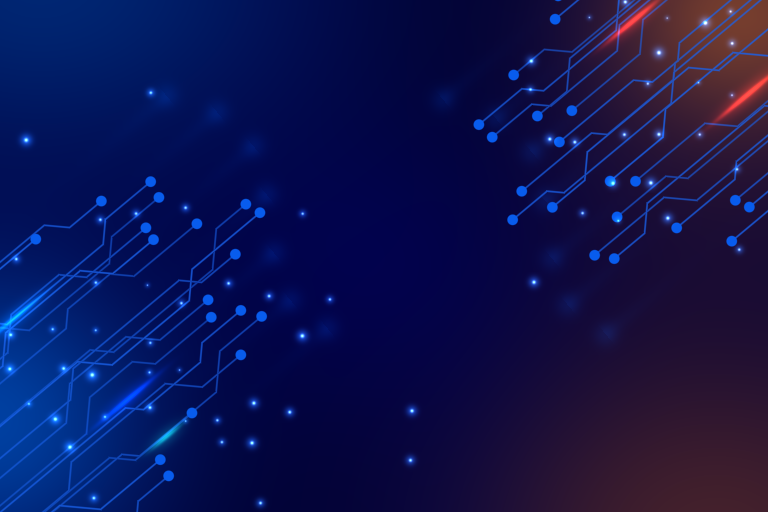
Reproduce this background procedurally as a WebGL 1 fragment shader.

```glsl
precision highp float;
// Circuit traces with glowing nodes reaching in from two corners of a deep navy field.
uniform vec2 u_resolution;

#define TRACES 20
#define TRACE_GAP 0.0308
#define LINE_HALF 0.0017
#define NODE_RADIUS 0.0104
#define DOT_CELL 0.078
#define DOT_DENSITY 0.8
#define GHOST_LEVEL 0.1
#define TRACE_DIR vec2(0.768, 0.640)
#define NAVY vec3(0.004, 0.006, 0.265)
#define TRACE_BLUE vec3(0.10, 0.38, 0.92)
#define NODE_BLUE vec3(0.03, 0.36, 0.93)
#define EMBER vec3(1.0, 0.16, 0.10)

float hash(vec2 s) {
    return fract(sin(dot(s, vec2(127.1, 311.7))) * 43758.547);
}

// x runs along the traces, y across them
vec2 toTrace(vec2 p) {
    return vec2(dot(p, TRACE_DIR), dot(p, vec2(-TRACE_DIR.y, TRACE_DIR.x)));
}

float falloff(vec2 d, vec2 size) {
    d /= size;
    return exp(-dot(d, d));
}

float disc(float d, float radius, float pixel) {
    return 1.0 - smoothstep(radius - pixel, radius + pixel, d);
}

vec3 backdrop(vec2 p) {
    vec3 c = NAVY;
    c = mix(c, vec3(0.003, 0.006, 0.19), 0.8 * falloff(p - vec2(0.92, 1.05), vec2(0.3, 0.5)));
    c = mix(c, vec3(0.002, 0.005, 0.19), 0.7 * falloff(p - vec2(0.55, -0.05), vec2(0.35, 0.35)));
    c = mix(c, vec3(0.07, 0.03, 0.20), 0.95 * smoothstep(0.85, 1.4, p.x + 0.12 * (0.5 - p.y)));
    c += vec3(0.0, 0.0, 0.05) * falloff(p - vec2(0.74, 0.5), vec2(0.25));
    c = mix(c, vec3(0.0, 0.15, 0.45), falloff(p - vec2(0.08, 1.04), vec2(0.48, 0.34)));
    c = mix(c, vec3(0.0, 0.25, 0.63), falloff(p - vec2(-0.02, 0.18), vec2(0.30, 0.29)));
    c = mix(c, vec3(0.27, 0.13, 0.17), falloff(p - vec2(1.40, -0.06), vec2(0.43, 0.34)));
    c = mix(c, vec3(0.20, 0.10, 0.20), 0.8 * falloff(p - vec2(1.44, 0.87), vec2(0.32, 0.30)));
    return mix(c, vec3(0.46, 0.24, 0.18), falloff(p - vec2(1.45, 0.97), vec2(0.22, 0.18)));
}

// Thin light with a soft halo, lying along the trace direction
vec3 streak(vec2 p, vec2 centre, float len, vec3 tint) {
    vec2 d = toTrace(p - centre);
    float core = falloff(d, vec2(len, 0.0045));
    float halo = falloff(d, vec2(len * 1.1, 0.016));
    return tint * (0.8 * core + 0.3 * halo);
}

// Coverage of one corner: x lines, y nodes, z blurred distant nodes
// side is -1 for the lower left corner, +1 for the upper right
vec3 circuit(vec2 q, float side, float pixel) {
    vec3 cover = vec3(0.0);
    for (int k = 0; k < TRACES; k++) {
        float i = float(k);
        vec2 seed = vec2(i, side * 3.7);
        float fromMiddle = i - 8.5;
        vec2 node = side < 0.0
            ? vec2(0.336 + 0.35 * sin(i * 0.1653) + 0.088 * cos(1.122 * (i - 4.0)), 0.43)
            : vec2(1.24 + 0.0021 * fromMiddle * fromMiddle + 0.107 * cos(1.122 * (i - 0.5)), 0.074);
        node.y -= TRACE_GAP * i + 0.008 * (hash(seed) - 0.5);

        // Two bends shift the line sideways at 45 degrees
        float t = side * (q.x - node.x);
        float turn = sin(i * 1.25 + side) > 0.0 ? 1.0 : -1.0;
        vec2 start = vec2(0.07 + 0.12 * hash(seed + 1.3), 0.27 + 0.18 * hash(seed + 2.1));
        vec2 size = 0.022 + 0.035 * vec2(hash(seed + 4.6), hash(seed + 5.2));
        vec2 bend = clamp(t - start, vec2(0.0), size);
        vec2 inside = step(start, vec2(t)) * step(vec2(t), start + size);
        float d = abs(q.y - node.y - turn * (bend.x - bend.y));
        d *= mix(1.0, 0.707, max(inside.x, inside.y));
        float line = disc(d, LINE_HALF, pixel) * step(0.0, t);
        cover.x = max(cover.x, line * (0.55 + 0.3 * hash(seed + 7.7)));
        cover.y = max(cover.y, disc(length(q - node), NODE_RADIUS, pixel));

        // Every third trace has an out of focus companion further out
        if (mod(i, 3.0) < 0.5) {
            float reach = side < 0.0 ? 0.77 : 1.18;
            vec2 g = q - vec2(reach + 0.07 * sin(i * 2.4), node.y - 0.012);
            float tail = step(0.0, side * g.x) * exp(-abs(g.x) * 9.0);
            cover.z += falloff(g, vec2(0.023)) + 0.45 * tail * exp(-g.y * g.y * 4000.0);
        }
    }
    return cover;
}

// Scattered sparks, densest around the two corners
vec3 sparks(vec2 p) {
    vec2 cell = floor(p / DOT_CELL);
    vec2 jitter = vec2(hash(cell + 0.5), hash(cell + 9.1));
    vec2 centre = (cell + 0.22 + 0.56 * jitter) * DOT_CELL;
    float crowd = max(falloff(centre - vec2(0.20, 0.32), vec2(0.36, 0.36)),
                      falloff(centre - vec2(1.32, 0.85), vec2(0.34, 0.30)));
    float shown = step(hash(cell + 3.3), DOT_DENSITY * crowd);
    float size = mix(0.5, 1.1, hash(cell + 6.4));
    float d = length(p - centre) / size;
    float core = exp(-d * d / 0.000009);
    float halo = exp(-d * d / 0.00010);
    return shown * size * (vec3(0.65, 0.85, 0.95) * core + vec3(0.08, 0.27, 0.55) * halo);
}

void main() {
    vec2 p = gl_FragCoord.xy / u_resolution.y;
    p.x *= 1.5 * u_resolution.y / u_resolution.x;
    vec2 q = toTrace(p);
    float pixel = 0.8 / u_resolution.y;
    vec3 cover = circuit(q, -1.0, pixel) + circuit(q, 1.0, pixel);

    // Layers from back to front
    vec3 color = backdrop(p);
    color += vec3(0.0, 0.45, 1.0) * GHOST_LEVEL * cover.z;
    color = mix(color, TRACE_BLUE, min(cover.x, 1.0));
    color += streak(p, vec2(1.234, 0.957), 0.055, EMBER);
    color += streak(p, vec2(1.46, 0.815), 0.065, EMBER);
    color += streak(p, vec2(0.03, 0.38), 0.06, vec3(0.0, 0.45, 0.9));
    color += streak(p, vec2(0.25, 0.22), 0.06, vec3(0.0, 0.22, 0.9));
    color += streak(p, vec2(0.325, 0.147), 0.035, vec3(0.05, 0.6, 0.5));
    color = mix(color, NODE_BLUE, min(cover.y, 1.0));
    gl_FragColor = vec4(color + sparks(p), 1.0);
}
```
